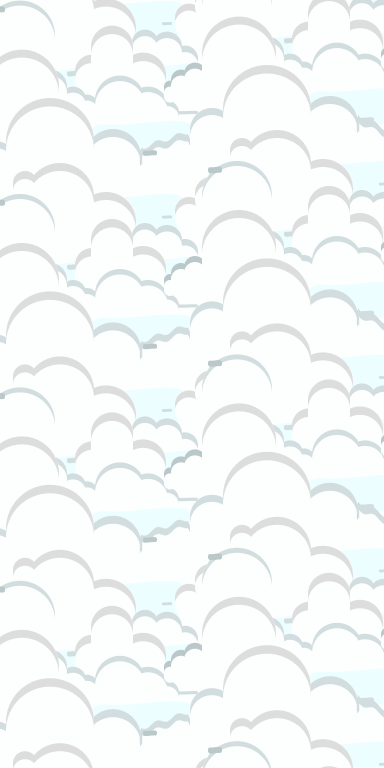
This pattern is drawn by a Shadertoy shader. Its source:

```glsl
const float CANVAS_WIDTH = 384.0;          // design units across the canvas
const vec2  TILE = vec2(217.0, 193.4);     // column pitch, row pitch
const float COLUMN_RISE = 33.0;            // each column sits higher than the last
const float TILE_TOP = 98.0;
const float TILE_LEFT = -60.0;
const float TILE_RIGHT = 215.0;

const vec3 WHITE = vec3(0.993, 0.997, 0.997);
const vec3 SKY   = vec3(0.925, 0.996, 1.0);
const vec3 GREY  = vec3(0.865, 0.868, 0.87);
const vec3 TEAL  = vec3(0.82, 0.865, 0.87);
const vec3 SHADE = vec3(0.73, 0.785, 0.79);

float pixel;                               // size of one pixel in design units

float coverage(float d) {
    return clamp(0.5 - d / pixel, 0.0, 1.0);
}

// Round top with a straight skirt; puff holds centre and radius, y points down
float puffDistance(vec2 p, vec3 puff, float skirt) {
    vec2 q = p - puff.xy;
    q.y -= clamp(q.y, 0.0, skirt);
    return length(q) - puff.z;
}

// White body with a crescent of ink along its upper edge
void paintBody(inout vec3 col, float outer, float inner, vec3 ink) {
    float a = coverage(outer), b = coverage(inner);
    col = mix(col, WHITE, max(a, b));
    col = mix(col, ink, max(a - b, 0.0));
}

void paintPuff(inout vec3 col, vec2 p, vec3 puff, float skirt, float band, vec3 ink) {
    vec2 lowered = p - vec2(0.0, band);
    paintBody(col, puffDistance(p, puff, skirt), puffDistance(lowered, puff, skirt), ink);
}

float cloudDistance(vec2 p, vec3 a, vec3 b, vec3 c, float skirt) {
    return min(puffDistance(p, a, skirt),
           min(puffDistance(p, b, skirt), puffDistance(p, c, skirt)));
}

void paintCloud(inout vec3 col, vec2 p, vec3 a, vec3 b, vec3 c,
                float skirt, float band, vec3 ink) {
    vec2 lowered = p - vec2(0.0, band);
    paintBody(col, cloudDistance(p, a, b, c, skirt),
              cloudDistance(lowered, a, b, c, skirt), ink);
}

// Flat patch with softly bowed edges
void paintPatch(inout vec3 col, vec2 p, vec2 center, vec2 halfSize, vec3 ink) {
    vec2 q = p - center;
    q.y += 0.1 * halfSize.y * sin(3.0 * q.x / halfSize.x);
    float corner = 0.8 * min(halfSize.x, halfSize.y);
    vec2 e = abs(q) - halfSize + corner;
    float d = length(max(e, 0.0)) + min(max(e.x, e.y), 0.0) - corner;
    col = mix(col, ink, coverage(d));
}

// Ragged drift that climbs in even columns and falls in odd ones
void paintDrift(inout vec3 col, vec2 p, float odd) {
    float x = p.x - 141.0;
    float slope = mix(-0.34, 0.5, odd);
    float top = 148.0 + slope * x + 2.2 * sin(0.3 * x)
              + (1.0 - odd) * 2.8 * max(x - 47.0, 0.0);
    float side = abs(x - 27.5) - 27.5;
    float outer = max(side, max(0.8 * (top - p.y), p.y - 176.0));
    float inner = max(side, max(0.8 * (top + 7.0 - p.y), p.y - 176.0));
    paintBody(col, outer, inner, TEAL);
}

void paintTile(inout vec3 col, vec2 p, float odd) {
    // Upper sky, drift and broad arcs
    paintPatch(col, p, vec2(143.0, 141.0), vec2(54.0, 18.0), SKY);
    paintDrift(col, p, odd);
    paintPatch(col, p, vec2(150.0, 153.0), vec2(7.0, 2.5), mix(SHADE, TEAL, odd));
    paintPuff(col, p, vec3(-5.0, 163.0, 22.0), 10.0, 7.0, TEAL);
    paintPuff(col, p, vec3(113.0, 157.0, 28.0), 14.0, 8.0, TEAL);
    paintPatch(col, p, vec2(141.0, 157.0), vec2(1.2, 8.0), TEAL);
    paintPuff(col, p, vec3(50.0, 142.0, 44.0), 20.0, 8.5, GREY);

    // Middle sky and long grey cloud
    paintPatch(col, p, vec2(138.0, 213.0), vec2(50.0, 17.0), SKY);
    paintPatch(col, p, vec2(167.0, 217.0), vec2(5.0, 1.4), TEAL);
    paintCloud(col, p, vec3(60.0, 197.0, 34.0), vec3(25.0, 183.0, 12.0),
               vec3(106.0, 222.0, 30.0), 25.0, 8.0, GREY);
    paintCloud(col, p, vec3(-28.0, 244.0, 14.0), vec3(-6.0, 226.0, 16.0),
               vec3(5.0, 215.0, 15.0), 0.0, 7.0, GREY);
    paintPuff(col, p, vec3(20.0, 229.0, 35.0), 20.0, 5.0, TEAL);
    paintPatch(col, p, vec2(-2.0, 203.0), vec2(7.0, 3.0), SHADE);

    // Lower sky and small puffs
    paintCloud(col, p, vec3(145.0, 236.0, 13.0), vec3(167.0, 240.0, 15.0),
               vec3(185.0, 252.0, 13.0), 0.0, 6.5, TEAL);
    paintPatch(col, p, vec2(178.0, 268.0), vec2(20.0, 10.0), SKY);
    paintPatch(col, p, vec2(67.0, 274.0), vec2(20.0, 11.0), SKY);
    paintPatch(col, p, vec2(73.0, 267.0), vec2(6.0, 2.5), TEAL);
    paintCloud(col, p, vec3(112.0, 240.0, 21.0), vec3(92.0, 265.0, 17.0),
               vec3(143.0, 269.0, 23.0), 12.0, 8.5, GREY);

    // Bottom teal ridge and front arc
    paintCloud(col, p, vec3(50.0, 280.0, 17.0), vec3(73.0, 293.0, 13.0),
               vec3(87.0, 299.0, 11.0), 16.0, 6.0, TEAL);
    paintCloud(col, p, vec3(120.0, 294.0, 25.0), vec3(148.0, 300.0, 20.0),
               vec3(167.0, 306.0, 12.0), 8.0, 5.5, TEAL);
    paintPatch(col, p, vec2(188.0, 306.0), vec2(10.0, 1.6), TEAL);
    paintCloud(col, p, vec3(-22.0, 300.0, 11.0), vec3(-36.0, 306.0, 10.0),
               vec3(-47.0, 313.0, 6.0), 4.0, 6.0, SHADE);
    paintPuff(col, p, vec3(22.0, 280.0, 37.0), 20.0, 8.0, GREY);
}

void mainImage(out vec4 fragColor, in vec2 fragCoord) {
    pixel = CANVAS_WIDTH / iResolution.x;
    vec2 p = vec2(fragCoord.x, iResolution.y - fragCoord.y) * pixel;
    float column = floor((p.x - TILE_LEFT) / TILE.x);
    float row = floor((p.y + COLUMN_RISE * column - TILE_TOP) / TILE.y);
    vec3 col = WHITE;

    // Lower rows and right-hand columns overlap their neighbours
    for (int j = -1; j <= 1; j++) {
        for (int i = -1; i <= 0; i++) {
            float c = column + float(i);
            vec2 q = p - vec2(c * TILE.x, (row + float(j)) * TILE.y - COLUMN_RISE * c);
            if (q.x < TILE_LEFT || q.x > TILE_RIGHT) continue;
            paintTile(col, q, mod(c, 2.0));
        }
    }
    fragColor = vec4(col, 1.0);
}
```
